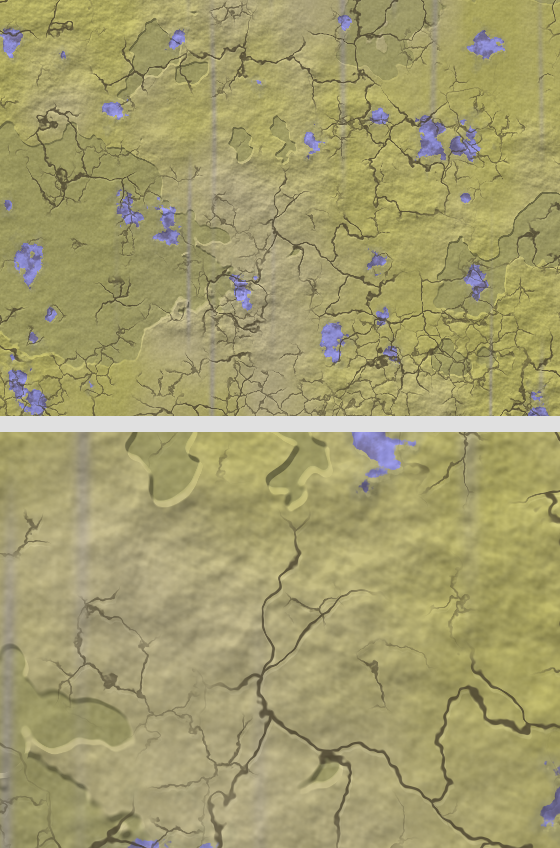
Top: the whole. Bottom: its middle third, enlarged.
This texture is drawn by a WebGL 1 fragment shader. Its source:

```glsl
precision highp float;
// Weathered yellow paint: lumpy coats lit from above, a peeled area, faint
// vertical drips, broken Voronoi cracks and small chips baring a blue layer.
// Distances are in canvas heights; the lower left corner is the origin.
uniform vec2 u_resolution;

#define WIDTH 1.35
#define RELIEF 1.7
#define CRACK_SCALE 8.5
#define CRACK_WIDTH 0.0019
#define FINE_SCALE 21.0
#define FINE_WIDTH 0.0011
#define CHIP_COUNT 30
#define CHIP_SIZE 0.034
#define DRIP_COUNT 11
#define DRIP_STRENGTH 0.62
#define GRAIN 0.045

float hash(vec2 p) {
  return fract(sin(dot(p, vec2(127.1, 311.7))) * 43758.5453);
}

vec2 hash2(vec2 p) {
  return vec2(hash(p), hash(p + 57.3));
}

float noise(vec2 p) {
  vec2 i = floor(p), f = fract(p);
  f = f * f * (3.0 - 2.0 * f);
  return mix(mix(hash(i), hash(i + vec2(1, 0)), f.x),
             mix(hash(i + vec2(0, 1)), hash(i + vec2(1, 1)), f.x), f.y);
}

float fbm(vec2 p) {
  float sum = 0.0, amp = 0.5;
  for (int i = 0; i < 5; i++) {
    sum += amp * noise(p);
    p = mat2(1.6, 1.2, -1.2, 1.6) * p + 13.7;
    amp *= 0.5;
  }
  return sum / 0.97;
}

// Distance to the nearest border between Voronoi cells
float cellBorder(vec2 p) {
  vec2 cell = floor(p), f = fract(p), nearest = vec2(0.0);
  float best = 8.0, border = 8.0;
  for (int y = -1; y <= 1; y++)
    for (int x = -1; x <= 1; x++) {
      vec2 g = vec2(x, y), r = g + hash2(cell + g) - f;
      if (dot(r, r) < best) { best = dot(r, r); nearest = r; }
    }
  for (int y = -2; y <= 2; y++)
    for (int x = -2; x <= 2; x++) {
      vec2 g = vec2(x, y), r = g + hash2(cell + g) - f, d = r - nearest;
      if (dot(d, d) > 0.0001) border = min(border, dot(0.5 * (r + nearest), normalize(d)));
    }
  return border;
}

// Jagged line along cell borders, fading in and out
float crackLine(vec2 p, float scale, float width, float cover) {
  vec2 warp = vec2(fbm(p * scale * 1.6), fbm(p * scale * 1.6 + 40.0)) - 0.5;
  float d = cellBorder(p * scale + warp * 0.95) / scale;
  float open = smoothstep(0.0, 0.22, noise(p * scale * 0.85 + 9.0) - 1.0 + cover);
  float w = width * (0.35 + 0.65 * open);
  return open * (1.0 - smoothstep(w * 0.4, w + 1.0 / u_resolution.y, d));
}

float cracks(vec2 p) {
  float fineCover = 0.32 + 0.3 * smoothstep(0.5, 0.0, p.y) + 0.12 * smoothstep(0.6, 1.0, p.x);
  float large = crackLine(p, CRACK_SCALE, CRACK_WIDTH, 0.5 + 0.08 * smoothstep(0.4, 0.7, p.x));
  return max(large, 0.75 * crackLine(p + 3.0, FINE_SCALE, FINE_WIDTH, fineCover));
}

// 1 where the top coat remains, 0 where it has peeled
float topCoat(vec2 p) {
  float area = 1.0 - length((p - vec2(0.12, 0.4)) / vec2(0.36, 0.27)) + fbm(p * 7.0) - 0.5;
  float patches = (fbm(p * 4.5 + 31.0) - 0.67) * 4.0;
  return 1.0 - smoothstep(-0.01, 0.02, max(area, patches));
}

// Positive inside the ragged chips, rising toward cluster centres
float chipField(vec2 p) {
  float field = -3.0;
  for (int i = 0; i < CHIP_COUNT; i++) {
    vec2 h = hash2(vec2(float(i), 4.7));
    vec2 centre = vec2(pow(h.x, 1.5) * WIDTH, h.y * 0.95);
    float size = CHIP_SIZE * (0.35 + 0.8 * hash(h + 2.0));
    field = max(field, 1.0 - length((p - centre) * vec2(1.15, 0.85)) / size);
  }
  return field - 0.25 + (fbm(p * 42.0) - 0.5) * 2.7;
}

float height(vec2 p) {
  float coat = topCoat(p);
  float rough = smoothstep(0.4, 0.68, fbm(p * 3.2 + 5.0)) * (0.35 + 0.65 * coat);
  float lumps = (0.18 + 0.9 * rough) * fbm(p * vec2(19.0, 24.0)) + 0.1 * fbm(p * 75.0);
  return lumps + 0.05 * coat - 0.07 * smoothstep(-0.05, 0.1, chipField(p));
}

void main() {
  vec2 p = gl_FragCoord.xy / u_resolution.y;

  // Coat colours
  float centre = exp(-pow((p.x - 0.62) / 0.36, 2.0));
  float bands = noise(vec2(p.x * 11.0, p.y * 0.9));
  float fade = smoothstep(0.42, 0.95, 0.65 * fbm(p * 4.0 + 70.0) + 0.35 * bands + 0.26 * centre);
  vec3 color = mix(vec3(0.665, 0.645, 0.365), vec3(0.68, 0.645, 0.50), fade);
  color = mix(vec3(0.585, 0.575, 0.37), color, 0.25 + 0.75 * topCoat(p));
  color *= 0.95 + 0.1 * fbm(p * 6.0 + 20.0);

  // Drips
  for (int i = 0; i < DRIP_COUNT; i++) {
    float k = float(i), h = hash(vec2(k, 8.3));
    float x = (k + 0.15 + 0.7 * h) / float(DRIP_COUNT) * WIDTH + 0.012 * (noise(vec2(k, p.y * 3.0)) - 0.5);
    float line = exp(-pow((p.x - x) / (0.003 + 0.006 * hash(vec2(k, 2.1))), 2.0));
    float run = smoothstep(0.3, 0.75, noise(vec2(k * 7.0, p.y * 2.6))) * smoothstep(0.2, 0.5, p.x);
    color = mix(color, vec3(0.575, 0.55, 0.56), DRIP_STRENGTH * line * run);
  }

  // Chips with a worn grey rim
  float field = chipField(p);
  color = mix(color, vec3(0.56, 0.55, 0.42), 0.5 * smoothstep(-0.9, 0.0, field));
  vec3 blue = mix(vec3(0.43, 0.41, 0.56), vec3(0.56, 0.56, 0.83), smoothstep(0.3, 0.6, fbm(p * 55.0 + 8.0)));
  color = mix(color, blue, smoothstep(-0.04, 0.08, field));

  // Relief, cracks with lit lower lips, and grain
  float light = RELIEF * (height(p) - height(p + vec2(-0.002, 0.004)));
  color *= 1.0 + clamp(light, -0.32, 0.16);
  color += 0.05 * cracks(p + vec2(-0.001, 0.0035));
  color = mix(color, vec3(0.27, 0.24, 0.17), 0.78 * cracks(p));
  color += GRAIN * (noise(p * 260.0) - 0.5);
  gl_FragColor = vec4(color, 1.0);
}
```
